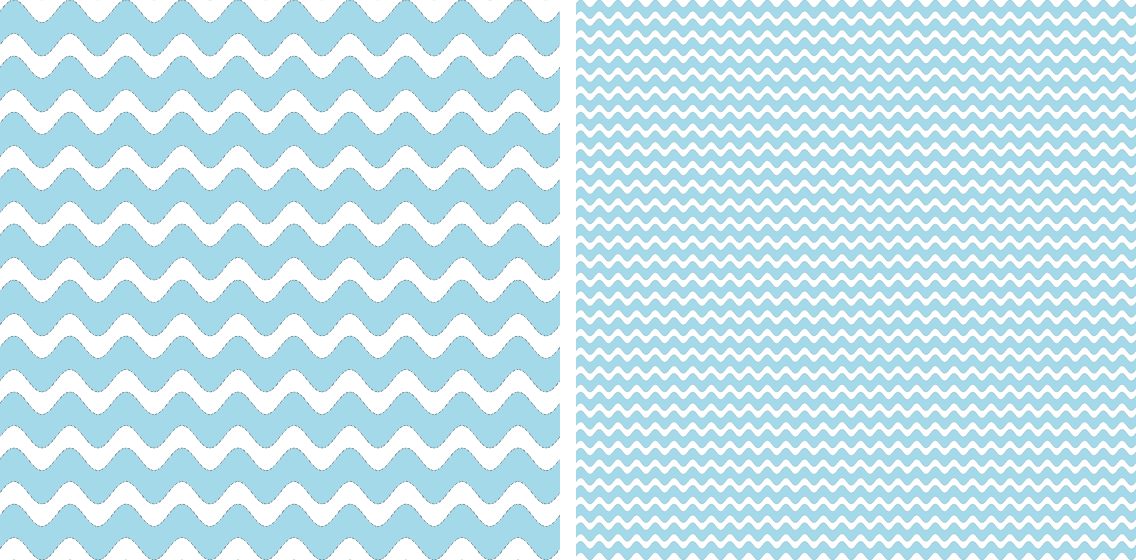
Left: one tile. Right: repeated 3 by 3.
A Shadertoy shader for this pattern:

```glsl
// Horizontal sine-wave bands in light blue on white, each edge drawn with a
// hairline of broken dark ink. The sheared height picks the band, its gradient
// turns it into a distance, and whole wave counts make the sheet tile.

#define REPEATS 10.0          // waves across and bands down
#define AMPLITUDE 0.2         // wave height, in band periods
#define HALF_BAND 0.3         // half thickness of a band, in periods
#define INK_WIDTH 0.0007      // widest hairline, in canvas units
#define INK_THIN 0.2          // share of the width kept between dashes
#define DASHES 170.0          // dashes across the canvas
#define BLUE vec3(0.64, 0.85, 0.91)
#define WHITE vec3(1.0)
#define INK vec3(0.08, 0.09, 0.10)

const float TAU = 6.2831853;

// Box-filtered coverage of the half plane where dist < 0
float coverage(float dist, float pixel) {
    return clamp(0.5 - dist / pixel, 0.0, 1.0);
}

// Uneven dashes from layered sines, wrapping across the canvas
float dashes(float x, float edgeId) {
    float wave = sin(TAU * (DASHES * x + 0.37 * edgeId))
               + 0.6 * sin(TAU * (0.6 * DASHES * x + 0.61 * edgeId));
    return smoothstep(-0.6, 0.6, wave);
}

void mainImage(out vec4 fragColor, in vec2 fragCoord) {
    vec2 uv = fragCoord / iResolution.xy;
    float pixel = 1.0 / min(iResolution.x, iResolution.y);

    // Straighten the waves, then fold into one band
    float phase = TAU * REPEATS * uv.x;
    float height = REPEATS * uv.y - AMPLITUDE * sin(phase);
    float offset = fract(height) - 0.5;
    float slope = TAU * AMPLITUDE * cos(phase);
    float dist = (abs(offset) - HALF_BAND) / (REPEATS * length(vec2(1.0, slope)));

    // Band fill
    vec3 color = mix(WHITE, BLUE, coverage(dist, pixel));

    // Broken hairline along both edges
    float edgeId = 2.0 * mod(floor(height), REPEATS) + step(0.0, offset);
    float halfInk = 0.5 * INK_WIDTH * mix(INK_THIN, 1.0, dashes(uv.x, edgeId));
    float ink = coverage(dist - halfInk, pixel) - coverage(dist + halfInk, pixel);
    color = mix(color, INK, ink);

    fragColor = vec4(color, 1.0);
}
```
